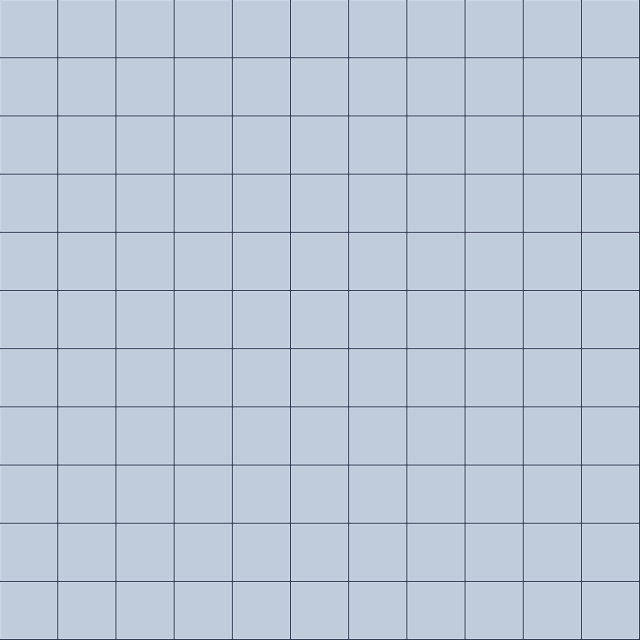
A Shadertoy shader for this pattern:

```glsl
const float REPEATS = 11.0;                          // cells across and down
const float LINE_WIDTH = 0.00135;                    // fraction of the canvas
const float RIM_WIDTH = 0.0018;                      // pale edge on each side of a line
const vec2 LINE_OFFSET = vec2(-0.00065, 0.00065);    // keeps border lines inside the canvas
const vec3 GROUND_COLOR = vec3(0.753, 0.800, 0.863);
const vec3 RIM_COLOR = vec3(0.800, 0.850, 0.910);
const vec3 LINE_COLOR = vec3(0.110, 0.130, 0.230);

// Share of a pixel covered by a centred band, per axis
vec2 bandCoverage(vec2 dist, float width, vec2 pixel) {
    vec2 low = max(dist - 0.5 * pixel, vec2(-0.5 * width));
    vec2 high = min(dist + 0.5 * pixel, vec2(0.5 * width));
    return clamp((high - low) / pixel, 0.0, 1.0);
}

// Union of the vertical and horizontal bands
float gridCoverage(vec2 dist, float width, vec2 pixel) {
    vec2 bare = 1.0 - bandCoverage(dist, width, pixel);
    return 1.0 - bare.x * bare.y;
}

void mainImage(out vec4 fragColor, in vec2 fragCoord) {
    vec2 pixel = 1.0 / iResolution.xy;
    vec2 uv = fragCoord * pixel;

    // Signed distance to the nearest grid line on each axis, wrapping at the edges
    vec2 dist = (fract((uv - LINE_OFFSET) * REPEATS + 0.5) - 0.5) / REPEATS;

    // Ground, pale rims, then the dark hairlines
    float rim = gridCoverage(dist, LINE_WIDTH + 2.0 * RIM_WIDTH, pixel);
    float line = gridCoverage(dist, LINE_WIDTH, pixel);
    vec3 color = mix(GROUND_COLOR, RIM_COLOR, rim);
    color = mix(color, LINE_COLOR, line);

    fragColor = vec4(color, 1.0);
}
```
